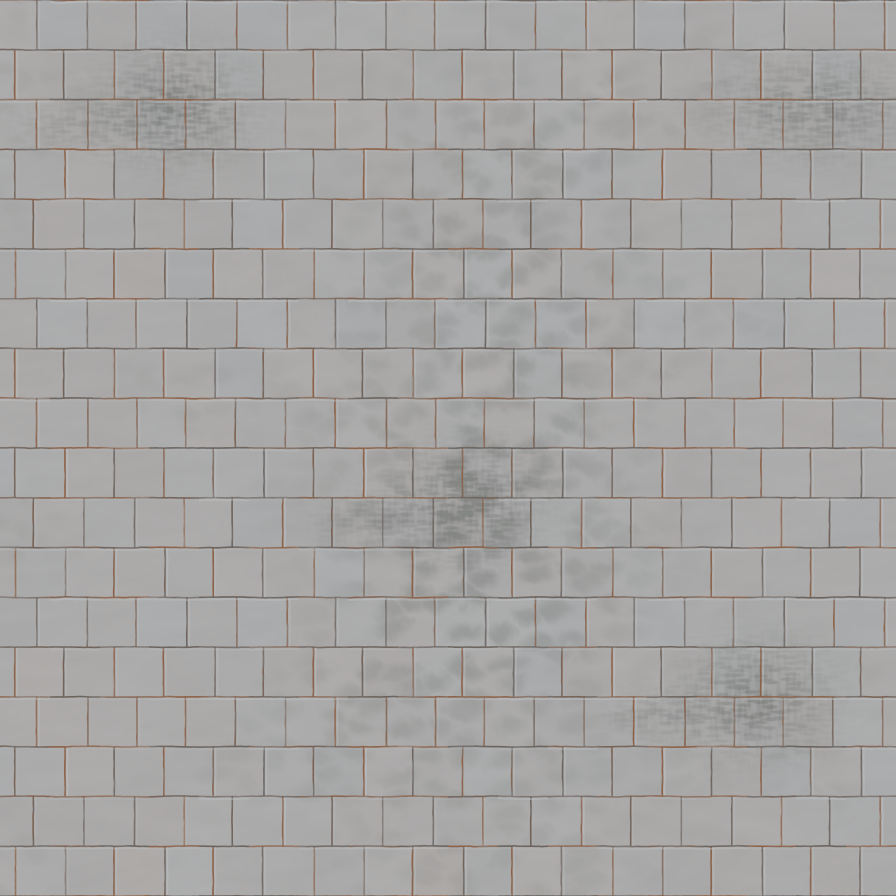
A WebGL 2 fragment shader for this texture:

```glsl
#version 300 es
precision highp float;
// Pale grey wall of square tiles, 18 by 18, in staggered rows with thin rusty joints.
// Joints are box-filtered distances to a jittered grid whose details recur every 6 tiles;
// grime is cellular noise, gathered into blotches and woven into dark streaky stains.
uniform vec2 u_resolution;
out vec4 fragColor;

const float TILES = 18.0;
const float PERIOD = 6.0;
const float JOINT_HALF = 0.016;
const vec3 COOL_TILE = vec3(0.665, 0.672, 0.678);
const vec3 WARM_TILE = vec3(0.677, 0.664, 0.656);
const vec3 LIGHT_EDGE = vec3(0.74, 0.75, 0.76);
const vec3 GREY_JOINT = vec3(0.42, 0.39, 0.37);
const vec3 RUST_JOINT = vec3(0.55, 0.38, 0.28);
const vec3 GRIME = vec3(0.49, 0.50, 0.49);

float hash(vec2 p) {
  vec3 q = fract(p.xyx * vec3(0.1031, 0.1030, 0.0973));
  q += dot(q, q.yzx + 33.33);
  return fract((q.x + q.y) * q.z);
}

// Distance to the nearest scattered cell point
float cellular(vec2 p) {
  vec2 cell = floor(p);
  float nearest = 2.0;
  for (int y = -1; y <= 1; y++) {
    for (int x = -1; x <= 1; x++) {
      vec2 id = cell + vec2(x, y);
      vec2 point = id + vec2(hash(id), hash(id + 57.3));
      nearest = min(nearest, distance(p, point));
    }
  }
  return nearest;
}

// Layered sines, roughly -1 to 1
float waves(vec2 p) {
  float sum = 0.0, amp = 0.5;
  for (int i = 0; i < 4; i++) {
    sum += amp * sin(p.x + 1.7 * sin(p.y)) * cos(0.8 * p.y + float(i));
    p = mat2(1.5, 1.1, -1.1, 1.5) * p + 2.3;
    amp *= 0.6;
  }
  return sum;
}

// Share of a pixel covered by a line of the given half width
float lineCover(float d, float halfWidth, float px) {
  float lo = max(d - 0.5 * px, -halfWidth);
  float hi = min(d + 0.5 * px, halfWidth);
  return max(hi - lo, 0.0) / px;
}

float rowShift(float row) {
  float k = mod(row, PERIOD);
  if (mod(k, 2.0) > 0.5) return 0.30;
  return k > 3.5 ? 0.68 : 0.75;
}

// Lay one joint over the tile, with a pale chamfer beside it
vec3 addJoint(vec3 color, float d, float px, vec2 id, float wear) {
  vec2 key = mod(id, PERIOD);
  float rust = smoothstep(0.25, 0.95, hash(key + 11.0) + 0.25 * wear);
  float strength = clamp(0.62 + 0.38 * hash(key + 29.0) + 0.3 * wear, 0.3, 1.0);
  float chamfer = lineCover(d - 0.045, 0.018, px) * hash(key + 43.0);
  color = mix(color, LIGHT_EDGE, 0.55 * chamfer);
  float cover = lineCover(d, JOINT_HALF, px);
  return mix(color, mix(GREY_JOINT, RUST_JOINT, rust), cover * strength);
}

float falloff(vec2 p, vec2 center, vec2 radius) {
  vec2 q = (p - center) / radius;
  return exp(-dot(q, q));
}

// Where the heavy stains sit: a falling chain and one in the upper right
float stainArea(vec2 p) {
  float area = 0.8 * falloff(p, vec2(0.91, 0.88), vec2(0.10, 0.05));
  for (int i = 0; i < 3; i++) {
    float k = float(i);
    vec2 center = vec2(0.195 + 0.325 * k, 0.88 * exp2(-k));
    area += falloff(p, center, vec2(0.07, 0.055));
    area += 0.45 * falloff(p, center - vec2(0.11, 0.02), vec2(0.06, 0.025));
  }
  return min(area, 1.0);
}

float grimeAmount(vec2 p) {
  float area = stainArea(p);
  float upright = 1.0 - smoothstep(0.2, 0.65, cellular(p * vec2(170.0, 42.0)));
  float level = 1.0 - smoothstep(0.2, 0.65, cellular(p * vec2(45.0, 180.0) + 9.0));
  float streaks = area * (0.14 + 0.55 * max(upright * 0.8, level * 0.6) * (0.5 + level));
  float blot = 1.0 - smoothstep(0.1, 0.6, cellular(p * vec2(23.0, 36.0) + 0.3 * waves(p * 60.0)));
  float band = falloff(p, vec2(0.53, 0.42), vec2(0.17, 0.45));
  float patches = smoothstep(-0.1, 0.6, waves(p * 9.0 + 1.0));
  return streaks + blot * (0.30 * band + 0.13 * patches + 0.12 * area);
}

void main() {
  vec2 uv = gl_FragCoord.xy / u_resolution;
  vec2 px = TILES / u_resolution;
  vec2 grid = vec2(uv.x, 1.0 - uv.y) * TILES;
  float row = floor(grid.y);
  float along = grid.x - rowShift(row);
  vec2 tile = vec2(floor(along), row);

  // Tile faces
  float tint = 0.65 * hash(mod(tile, PERIOD)) + 0.35 * hash(tile + 71.0);
  vec3 color = mix(COOL_TILE, WARM_TILE, tint);
  color += 0.012 * (hash(tile + 5.0) - 0.5) + 0.009 * waves(grid * vec2(1.6, 4.0));
  color = mix(color, GRIME, clamp(grimeAmount(uv), 0.0, 0.85));

  // Joints, upright then level
  float wear = waves(grid * 5.0);
  float column = round(along);
  float jitter = 0.05 * (hash(mod(vec2(column, row), PERIOD) + 3.0) - 0.5);
  float dx = along - column - jitter + 0.008 * wear;
  color = addJoint(color, dx, px.x, vec2(column, row), wear);
  float course = round(grid.y);
  float dy = grid.y - course + 0.014 * waves(vec2(grid.x * 4.0, course));
  color = addJoint(color, dy, px.y, vec2(floor(grid.x), course + 0.5), wear);

  fragColor = vec4(color, 1.0);
}
```
